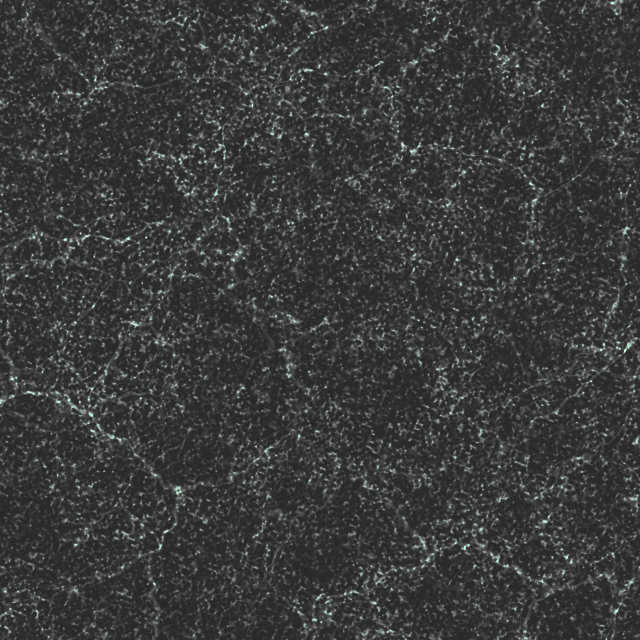
A Shadertoy shader for this texture:

```glsl
// Dark polished stone with pale mint mineral veins and crisp bright grain.
// Warped Voronoi borders form broken veins; they join cloudy and granular
// noise in one exponent, so bright grains are rare and crowd along the veins.

const vec3 STONE_DARK = vec3(0.157, 0.158, 0.158);
const vec3 MINT_SHIFT = vec3(0.0, 1.0, 0.5);  // extra green and blue in bright spots
const float GLOW_LIMIT = 0.62;                // soft ceiling of the brightness

// Integer hash: two random values in 0..1 per lattice cell
vec2 hash2(vec2 cell, uint seed) {
    uvec2 h = uvec2(ivec2(cell)) * uvec2(1597u, 3571u) + seed * 7919u;
    h = h * 1664525u + 1013904223u;
    h.x += h.y * 1664525u;
    h.y += h.x * 1664525u;
    h ^= h >> 16u;
    h.x += h.y * 1664525u;
    h.y += h.x * 1664525u;
    h ^= h >> 16u;
    return vec2(h & 65535u) / 65535.0;
}

// Smooth value noise, two channels
vec2 noise2(vec2 p, uint seed) {
    vec2 cell = floor(p), f = fract(p);
    f = f * f * (3.0 - 2.0 * f);
    vec2 low = mix(hash2(cell, seed), hash2(cell + vec2(1, 0), seed), f.x);
    vec2 high = mix(hash2(cell + vec2(0, 1), seed), hash2(cell + vec2(1, 1), seed), f.x);
    return mix(low, high, f.y);
}

mat2 rotation(float angle) {
    float c = cos(angle), s = sin(angle);
    return mat2(c, s, -s, c);
}

// Layered noise centred on zero
vec2 fbm2(vec2 p, float gain, uint seed) {
    vec2 sum = vec2(0.0);
    float weight = 1.0, total = 0.0;
    for (uint i = 0u; i < 5u; i++) {
        sum += weight * (noise2(p, seed + i) - 0.5);
        total += weight;
        weight *= gain;
        p = rotation(0.6) * p * 2.03;
    }
    return sum / total;
}

// Distance to the border between the two nearest Voronoi seeds
float borderDistance(vec2 p, uint seed) {
    vec2 cell = floor(p), nearest = vec2(8.0), second = vec2(8.0);
    for (int y = -1; y <= 1; y++)
    for (int x = -1; x <= 1; x++) {
        vec2 corner = cell + vec2(x, y);
        vec2 offset = corner + hash2(corner, seed) - p;
        if (dot(offset, offset) < dot(nearest, nearest)) {
            second = nearest;
            nearest = offset;
        } else if (dot(offset, offset) < dot(second, second)) {
            second = offset;
        }
    }
    float gap = dot(second, second) - dot(nearest, nearest);
    return 0.5 * gap / max(length(second - nearest), 1e-4);
}

// One vein network: x is the thin core, y the hazy halo around it
vec2 veins(vec2 p, float scale, float width, uint seed) {
    vec2 stretched = rotation(-0.65) * p * vec2(0.75, 1.1);
    float d = borderDistance(stretched * scale, seed) / scale;
    vec2 patches = noise2(p * scale * 0.9 + 3.7, seed + 20u);
    float presence = smoothstep(0.32, 0.6, patches.x);
    float haze = smoothstep(0.3, 0.8, patches.y);
    float core = 1.0 - smoothstep(0.3 * width, 1.6 * width, d);
    float halo = exp(-d / (5.0 * width));
    return vec2(core * presence, halo * haze);
}

void mainImage(out vec4 fragColor, in vec2 fragCoord) {
    vec2 p = fragCoord / iResolution.y;

    // Jagged veins at three sizes
    vec2 warped = p + 0.14 * fbm2(p * 6.0, 0.6, 11u);
    vec2 large = veins(warped, 3.8, 0.0029, 31u);
    vec2 medium = veins(warped + 0.31, 7.5, 0.0024, 32u);
    vec2 small = veins(warped + 0.73, 16.0, 0.0019, 33u);
    float core = large.x + 0.75 * medium.x + 0.5 * small.x;
    float halo = large.y + 0.7 * medium.y + 0.4 * small.y;

    // Cloudy patches
    float clouds = 0.7 * fbm2(p * 7.0, 0.8, 51u).x + fbm2(p * 24.0, 0.85, 61u).y;

    // Crystalline grain: strong separate crystals and a little finer dust
    float crystals = noise2(rotation(0.4) * p * 235.0, 71u).x - 0.5;
    float dust = noise2(rotation(1.1) * p * 330.0, 72u).y - 0.5;
    float grain = 4.8 * crystals + 2.4 * dust;

    // Everything adds up in the exponent, then saturates softly
    float richness = 3.0 * clouds + 1.25 * core + 0.45 * halo - 0.5;
    float glow = 0.05 * exp(richness + grain) + 0.1 * min(core, 1.0);
    glow = GLOW_LIMIT * (1.0 - exp(-glow / GLOW_LIMIT));

    vec3 color = STONE_DARK + glow + MINT_SHIFT * glow * glow * glow;
    fragColor = vec4(color, 1.0);
}
```
